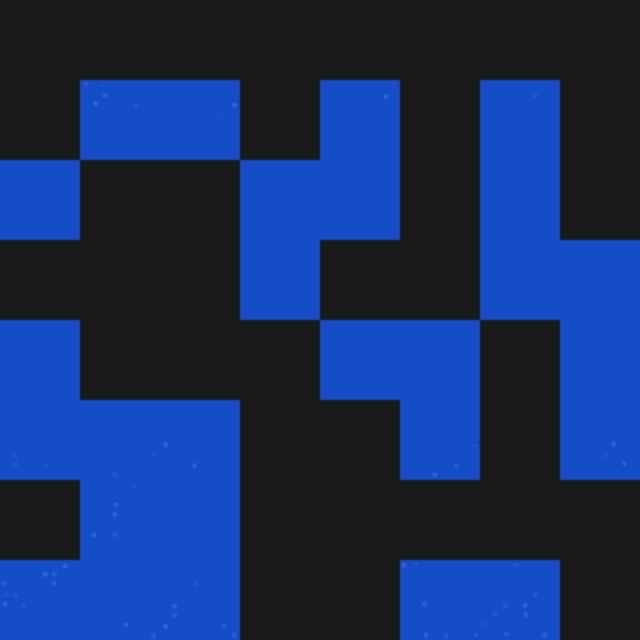
Reproduce this pattern procedurally as a Shadertoy shader.

```glsl
// Random blocks of blue on a charcoal grid, with thin soft seams and faint clustered specks.

const vec3 CHARCOAL = vec3(0.10, 0.10, 0.10);
const vec3 NAVY     = vec3(0.04, 0.10, 0.22);
const vec3 DIM_BLUE = vec3(0.15, 0.29, 0.66);
const vec3 BLUE     = vec3(0.09, 0.30, 0.79);
const vec3 SPECK    = vec3(0.22, 0.43, 0.86);

const int   GRID       = 8;       // blocks per side
const int   LIT_BLOCKS = 27;      // blue blocks in the whole grid
const float SEAM       = 0.0026;  // width of each seam band
const float SOFTNESS   = 0.0028;  // blur of the seam bands
const float SPECK_GRID = 64.0;    // speck sites per side

// Integer hash of a cell and a seed
uint hashCell(ivec2 cell, uint seed) {
    uint h = uint(cell.x) + (uint(cell.y) << 10) + (seed << 20);
    h = (h ^ (h >> 16)) * 0x7feb352du;
    h = (h ^ (h >> 15)) * 0x846ca68bu;
    return h ^ (h >> 16);
}

float random(ivec2 cell, uint seed) {
    return float(hashCell(cell, seed) >> 8) / 16777216.0;
}

// Smooth value noise
float valueNoise(vec2 p, uint seed) {
    ivec2 i = ivec2(floor(p));
    vec2 f = smoothstep(0.0, 1.0, fract(p));
    float low  = mix(random(i, seed), random(i + ivec2(1, 0), seed), f.x);
    float high = mix(random(i + ivec2(0, 1), seed), random(i + ivec2(1, 1), seed), f.x);
    return mix(low, high, f.y);
}

// Reorders columns and rows so that lit blocks gather into larger clumps
ivec2 shuffleBlock(ivec2 block) {
    return ivec2(block.x ^ 2, (5 * block.y + 6) % GRID);
}

// A block is lit when its hash ranks among the lowest, which fixes the blue share
bool isLit(ivec2 block, uint seed) {
    block = shuffleBlock(clamp(block, ivec2(0), ivec2(GRID - 1)));
    uint own = hashCell(block, seed);
    int rank = 0;
    for (int y = 0; y < GRID; y++)
        for (int x = 0; x < GRID; x++)
            if (hashCell(ivec2(x, y), seed) < own) rank++;
    return rank < LIT_BLOCKS;
}

// Signed distance to the nearest colour change, positive inside blue
float blockDistance(vec2 uv, float reach, uint seed) {
    vec2 p = uv * float(GRID);
    ivec2 block = ivec2(floor(p));
    vec2 f = fract(p) - 0.5;
    ivec2 side = ivec2(f.x < 0.0 ? -1 : 1, f.y < 0.0 ? -1 : 1);
    vec2 gap = (0.5 - abs(f)) / float(GRID);
    bool lit = isLit(block, seed);
    float d = reach;
    if (gap.x < d && isLit(block + ivec2(side.x, 0), seed) != lit) d = gap.x;
    if (gap.y < d && isLit(block + ivec2(0, side.y), seed) != lit) d = gap.y;
    if (length(gap) < d && isLit(block + side, seed) != lit) d = length(gap);
    return lit ? d : -d;
}

// Soft coverage of the region where d is positive
float coverage(float d, float blur) {
    return clamp(d / blur + 0.5, 0.0, 1.0);
}

// Small soft dots, clustered by noise and kept to the lower and upper bands
float specks(vec2 uv, float pixel, uint seed) {
    vec2 p = uv * SPECK_GRID;
    ivec2 site = ivec2(floor(p));
    float band = 1.0 - smoothstep(0.22, 0.34, uv.y) + smoothstep(0.78, 0.9, uv.y);
    float cluster = smoothstep(0.4, 0.9, valueNoise(uv * 11.0, seed));
    float present = step(random(site, seed + 1u), 0.3 * cluster * band);
    float strength = mix(0.25, 0.85, random(site, seed + 2u));
    vec2 jitter = 0.3 * (vec2(random(site, seed + 3u), random(site, seed + 4u)) - 0.5);
    float radius = 0.25 / SPECK_GRID;
    float d = radius - length(fract(p) - 0.5 - jitter) / SPECK_GRID;
    float soft = max(pixel, 0.004);
    return present * strength * smoothstep(-0.5 * soft, 0.5 * soft, d);
}

void mainImage(out vec4 fragColor, in vec2 fragCoord) {
    vec2 uv = fragCoord / iResolution.xy;
    float pixel = 1.0 / iResolution.y;
    float blur = max(pixel, SOFTNESS);
    float d = blockDistance(uv, SEAM + blur, 7u);

    // Charcoal, then the two seam bands, then speckled blue
    vec3 blue = mix(BLUE, SPECK, 0.8 * specks(uv, pixel, 21u));
    vec3 color = mix(CHARCOAL, NAVY, coverage(d + SEAM, blur));
    color = mix(color, DIM_BLUE, coverage(d, blur));
    color = mix(color, blue, coverage(d - SEAM, blur));
    fragColor = vec4(color, 1.0);
}
```
